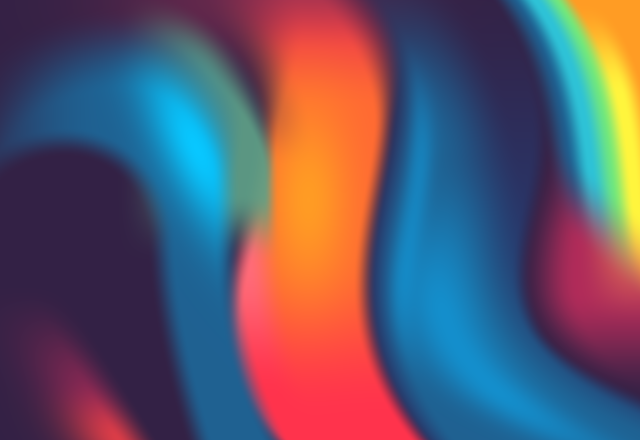
This background is drawn by a Shadertoy shader. Its source:

```glsl
// Soft, flowing ribbons of blue, orange and rainbow light over a dark violet ground.

// Palette
const vec3 NIGHT   = vec3(0.20, 0.13, 0.27);
const vec3 INDIGO  = vec3(0.16, 0.21, 0.41);
const vec3 BLUE    = vec3(0.12, 0.38, 0.57);
const vec3 AZURE   = vec3(0.07, 0.59, 0.84);
const vec3 SKY     = vec3(0.03, 0.78, 1.00);
const vec3 CYAN    = vec3(0.18, 0.76, 0.84);
const vec3 SAGE    = vec3(0.37, 0.63, 0.53);
const vec3 LIME    = vec3(0.45, 0.91, 0.48);
const vec3 YELLOW  = vec3(1.00, 0.96, 0.24);
const vec3 AMBER   = vec3(1.00, 0.61, 0.14);
const vec3 ORANGE  = vec3(1.00, 0.41, 0.20);
const vec3 RED     = vec3(0.94, 0.25, 0.28);
const vec3 CRIMSON = vec3(1.00, 0.20, 0.30);
const vec3 PINK    = vec3(1.00, 0.42, 0.47);
const vec3 SALMON  = vec3(0.86, 0.42, 0.33);
const vec3 MAGENTA = vec3(0.69, 0.17, 0.35);
const vec3 WINE    = vec3(0.56, 0.18, 0.32);
const vec3 BROWN   = vec3(0.58, 0.33, 0.25);

// Horizontal place of each flow line at five even heights, bottom to top
const float[5] STREAM_LEFT  = float[5](0.430, 0.358, 0.391, 0.419, 0.391);
const float[5] STREAM_RIGHT = float[5](0.658, 0.576, 0.579, 0.603, 0.547);
const float[5] NEAR_RIDGE   = float[5](0.729, 0.632, 0.645, 0.658, 0.605);
const float[5] FAR_RIDGE    = float[5](0.898, 0.703, 0.690, 0.710, 0.690);
const float[5] BLUE_END     = float[5](1.107, 0.833, 0.762, 0.736, 0.677);
const float[5] POCKET_EDGE  = float[5](1.107, 0.824, 0.814, 0.833, 0.768);
const float[5] CYAN_RIDGE   = float[5](1.030, 0.957, 0.927, 0.905, 0.833);

// Smooth 0 to 1 ramp; the ends may run in either direction
float ramp(float from, float to, float v) {
    float t = clamp((v - from) / (to - from), 0.0, 1.0);
    return t * t * (3.0 - 2.0 * t);
}

float glow(vec2 offset, vec2 size) {
    vec2 q = offset / size;
    return exp(-dot(q, q));
}

float ridge(float offset, float width) {
    return exp(-offset * offset / (width * width));
}

// Quartic through five evenly spaced values, by Lagrange weights
float flowLine(float[5] knots, float y) {
    float sum = 0.0;
    for (int i = 0; i < 5; i++) {
        float weight = 1.0;
        for (int j = 0; j < 5; j++)
            if (j != i) weight *= (4.0 * y - float(j)) / float(i - j);
        sum += knots[i] * weight;
    }
    return sum;
}

// Signed distance to an arch whose right leg drifts sideways as it descends
float archDistance(vec2 p, vec2 center, vec2 radius, float leftRadius, float drift, float bend) {
    float up = p.y - center.y;
    float dx = p.x - center.x - drift * pow(max(-up, 0.0) / center.y, bend);
    dx = dx < 0.0 ? dx / leftRadius * ramp(-0.3, 0.05, up) : dx / radius.x;
    return (length(vec2(dx, max(up, 0.0) / radius.y)) - 1.0) * radius.x;
}

vec3 blueFlow(vec3 col, vec2 p) {
    float fromStream = p.x - flowLine(STREAM_RIGHT, p.y);
    float start = ramp(0.0, 0.055, fromStream);
    col = mix(col, INDIGO, ramp(-0.02, 0.03, fromStream) * ramp(1.1, 0.4, p.y));
    float soft = mix(0.09, 0.05, p.y);
    float body = start * ramp(soft, -soft, p.x - flowLine(BLUE_END, p.y));
    col = mix(col, BLUE, body * ramp(1.12, 0.65, p.y));
    float nearLight = ridge(p.x - flowLine(NEAR_RIDGE, p.y), 0.020) * ramp(0.95, 0.6, p.y) * ramp(0.1, 0.4, p.y);
    float farLight = ridge(p.x - flowLine(FAR_RIDGE, p.y), 0.065) * ramp(0.65, 0.28, p.y) * ramp(-0.15, 0.12, p.y);
    col = mix(col, AZURE, 0.60 * nearLight * start);
    return mix(col, AZURE, 0.85 * farLight * start);
}

vec3 rainbowFlow(vec3 col, vec2 p) {
    // Dark pocket with a magenta heart
    float inPocket = p.x - flowLine(POCKET_EDGE, p.y);
    float soft = mix(0.10, 0.03, ramp(0.0, 0.25, p.y));
    col = mix(col, NIGHT, ramp(-0.005, soft, inPocket));
    vec3 heart = mix(MAGENTA, SALMON, ramp(0.90, 0.99, p.x) * ramp(0.25, 0.45, p.y));
    col = mix(col, heart, ramp(0.005, 0.10, inPocket) * ramp(0.07, 0.34, p.y) * ramp(0.8, 0.45, p.y));
    // Spectrum across the band
    float d = p.x - flowLine(CYAN_RIDGE, p.y);
    vec3 hue = mix(BLUE, CYAN, ramp(-0.030, 0.003, d));
    hue = mix(hue, LIME, ramp(0.005, 0.042, d));
    hue = mix(hue, mix(YELLOW, AMBER, ramp(0.78, 1.0, p.y)), ramp(0.035, 0.066, d));
    hue = mix(hue, AMBER, ramp(0.072, 0.11, d));
    float lit = ramp(0.42, 0.62, p.y + 1.3 * (p.x - 0.92));
    return mix(col, hue, ramp(-0.065, -0.022, d) * lit);
}

vec3 warmStream(vec3 col, vec2 p, float fromArch) {
    float top = ramp(0.7, 1.0, p.y);
    vec3 hue = mix(CRIMSON, ORANGE, ramp(0.05, 0.42, p.y));
    hue = mix(hue, RED, ramp(0.75, 0.97, p.y));
    hue = mix(hue, WINE, 0.8 * ramp(0.88, 1.04, p.y));
    hue = mix(hue, AMBER, glow(p - vec2(0.482, 0.545), vec2(0.065, 0.21)));
    hue = mix(hue, mix(CRIMSON, PINK, ramp(0.1, 0.4, p.y)), ramp(0.085, 0.03, fromArch) * ramp(0.56, 0.42, p.y));
    hue = mix(hue, BROWN, 0.75 * ramp(0.14, 0.06, fromArch) * ramp(0.62, 0.78, p.y));
    float softLeft = mix(0.02, 0.08, top), softRight = mix(0.018, 0.05, top);
    float left = ramp(-softLeft, softLeft, p.x - flowLine(STREAM_LEFT, p.y));
    float right = ramp(softRight, -softRight, p.x - flowLine(STREAM_RIGHT, p.y));
    return mix(col, hue, left * right);
}

vec3 blueArch(vec3 col, vec2 p, float outer) {
    float inner = archDistance(p, vec2(0.104, 0.451), vec2(0.130, 0.199), 0.148, 0.059, 1.6);
    float top = ramp(0.6, 0.85, p.y);
    float sage = ramp(0.082, mix(0.058, 0.02, top), outer) * ramp(0.40, 0.56, p.y) * ramp(0.18, 0.34, p.x);
    col = mix(col, SAGE, 0.92 * sage);
    vec3 hue = mix(BLUE, SKY, glow(p - vec2(0.308 - 0.28 * (p.y - 0.66), 0.66), vec2(0.062, 0.23)));
    float soft = mix(0.022, 0.06, top);
    float body = ramp(-0.004, 0.04, inner) * ramp(soft, -soft, outer);
    return mix(col, hue, body * ramp(-0.12, 0.16, p.x));
}

void mainImage(out vec4 fragColor, in vec2 fragCoord) {
    vec2 p = fragCoord / iResolution.xy;
    float outer = archDistance(p, vec2(0.195, 0.621), vec2(0.159, 0.265), 0.23, 0.076, 3.0);
    vec3 col = mix(NIGHT, WINE, 0.55 * glow(p - vec2(0.37, 1.0), vec2(0.20, 0.14)));
    col = blueFlow(col, p);
    col = rainbowFlow(col, p);
    col = warmStream(col, p, outer);
    col = blueArch(col, p, outer);
    // Ember in the lower left corner
    float emberSide = 0.232 - 0.42 * p.y - p.x;
    float ember = ramp(-0.015, 0.05, emberSide) * ridge(max(emberSide - 0.04, 0.0), 0.075) * ramp(0.36, 0.0, p.y);
    col = mix(col, mix(RED, MAGENTA, ramp(0.0, 0.14, p.y)), 0.9 * ember);
    fragColor = vec4(col, 1.0);
}
```
